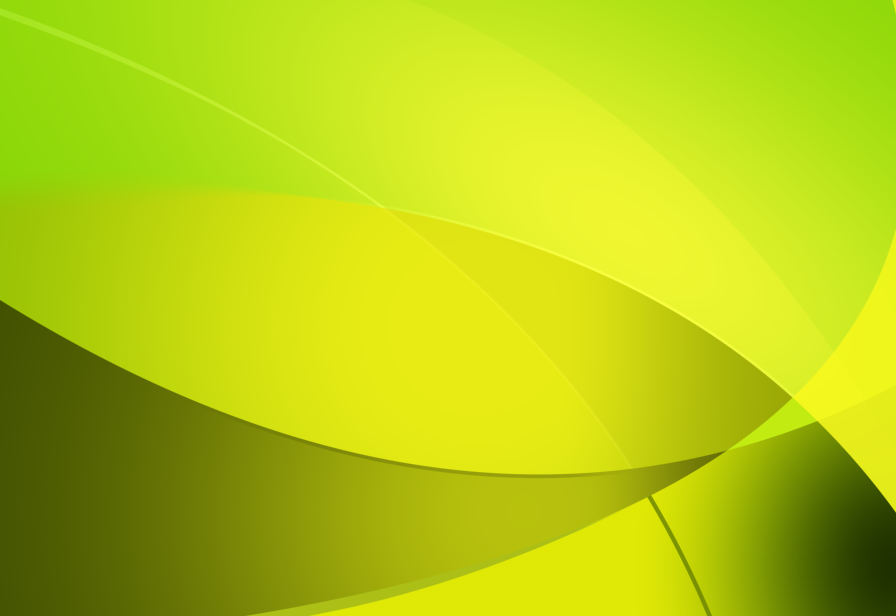
A WebGL 1 fragment shader for this background:

```glsl
precision highp float;
// Overlapping translucent lime and olive sheets bounded by sweeping parabolic arcs.
uniform vec2 u_resolution;

#define ASPECT 1.4545
#define LINE_WIDTH 0.0022
#define LINE_GLOW 0.13
#define FOLD_WIDTH 0.018
#define SHADOW_WIDTH 0.006
#define SHEET_TINT 0.97

const vec3 GREEN = vec3(0.52, 0.835, 0.02);
const vec3 LEMON = vec3(0.94, 0.965, 0.19);
const vec3 GOLD = vec3(0.91, 0.925, 0.08);
const vec3 LEAF = vec3(0.55, 0.74, 0.01);
const vec3 MOSS = vec3(0.62, 0.67, 0.02);
const vec3 OLIVE = vec3(0.72, 0.76, 0.05);
const vec3 DEEP_OLIVE = vec3(0.22, 0.28, 0.0);
const vec3 FOREST = vec3(0.12, 0.19, 0.0);
const vec3 LIME = vec3(0.76, 0.92, 0.07);
const vec3 SUN = vec3(1.0, 0.985, 0.1);

float cross2(vec2 a, vec2 b) {
  return a.x * b.y - a.y * b.x;
}

// Approximate signed distance to the parabola from a to c with control point b;
// negative on the concave side.
float arc(vec2 p, vec2 a, vec2 b, vec2 c) {
  vec2 ab = b - a, ac = c - a;
  float area = cross2(ab, ac);
  float v = cross2(p - a, ac) / area;
  float w = cross2(ab, p - a) / area;
  float u = 1.0 - v - w;
  vec2 gradV = vec2(ac.y, -ac.x) / area;
  vec2 gradW = vec2(-ab.y, ab.x) / area;
  vec2 grad = 2.0 * v * gradV - 4.0 * (u * gradW - w * (gradV + gradW));
  return (v * v - 4.0 * u * w) / length(grad);
}

float fill(float d, float blur) {
  return 1.0 - smoothstep(-blur, blur, d);
}

float stroke(float d, float width, float blur) {
  return 1.0 - smoothstep(width - blur, width + blur, abs(d));
}

float glow(vec2 offset, vec2 radius) {
  vec2 q = offset / radius;
  return exp(-dot(q, q));
}

// Upper sheet: a slanted lemon glow on green.
vec3 upperSheet(vec2 p, float inOuter) {
  vec2 q = p - vec2(1.02, 0.62);
  vec2 slanted = vec2(dot(q, vec2(0.84, -0.54)), dot(q, vec2(0.54, 0.84)));
  float light = glow(slanted, vec2(0.82, 0.38));
  return mix(GREEN, LEMON, light * mix(0.88, 1.0, inOuter));
}

// Central lens: gold core, leaf green to the left, moss at the right tip.
vec3 lensSheet(vec2 p) {
  float reach = length(p - vec2(0.777, 0.47));
  vec3 color = mix(GOLD, LEAF, smoothstep(0.1, 1.0, reach));
  return mix(color, MOSS, smoothstep(0.9, 1.35, p.x));
}

// Lower left sheet: olive, darkening to both ends.
vec3 oliveSheet(vec2 p) {
  float light = glow(p - vec2(0.85, 0.17), vec2(0.58));
  return mix(DEEP_OLIVE, OLIVE, light) * mix(1.0, 0.68, smoothstep(0.95, 1.2, p.x));
}

// Lower right sheet: gold falling into a dark corner.
vec3 cornerSheet(vec2 p) {
  float t = smoothstep(0.0, 0.44, length((p - vec2(ASPECT, 0.08)) * vec2(1.0, 0.8)));
  vec3 color = mix(FOREST, vec3(0.88, 0.91, 0.02), t);
  color.g += 0.22 * t * (1.0 - t);
  return color;
}

void main() {
  vec2 p = gl_FragCoord.xy / u_resolution * vec2(ASPECT, 1.0);
  float px = 0.8 / u_resolution.y;

  // Arcs shared by the sheets
  float thread = arc(p, vec2(0.0, 0.981), vec2(0.869, 0.676), vec2(1.152, 0.0));
  float outer = arc(p, vec2(0.663, 1.0), vec2(1.148, 0.811), vec2(1.455, 0.265));
  float crest = arc(p, vec2(0.284, 0.695), vec2(1.085, 0.678), vec2(1.455, 0.167));
  float bowl = arc(p, vec2(0.0, 0.513), vec2(0.784, 0.027), vec2(1.455, 0.375));
  float sweep = arc(p, vec2(0.398, 0.0), vec2(1.326, 0.153), vec2(1.455, 0.631));

  float inThread = fill(thread, px);
  float inOuter = fill(outer, px);
  float inCrest = fill(crest, px + 0.04 * (1.0 - smoothstep(0.1, 0.55, p.x)));
  float inBowl = fill(bowl, px);
  float inSweep = fill(sweep, px);

  // Sheets left of the sweep, with the bowl's shadow
  vec3 upper = upperSheet(p, inOuter);
  vec3 lens = lensSheet(p) * mix(SHEET_TINT, 1.0, inThread);
  vec3 olive = oliveSheet(p);
  float shadowSpan = smoothstep(0.25, 0.6, p.x) * (1.0 - smoothstep(0.9, 1.04, p.x));
  olive *= 1.0 - 0.17 * shadowSpan * fill(bowl - SHADOW_WIDTH, px);
  vec3 left = mix(olive, mix(upper, lens, inCrest), inBowl);

  // Sheets right of the sweep, with its pale fold
  vec3 sunny = mix(upper, SUN, 0.7) * mix(0.96, 1.0, inBowl);
  vec3 corner = cornerSheet(p);
  corner = mix(corner, vec3(0.4, 0.5, 0.0), 0.8 * stroke(thread, 1.6 * LINE_WIDTH, px));
  float foldWidth = FOLD_WIDTH * (1.0 - smoothstep(0.55, 1.1, p.x));
  float fold = fill(sweep - foldWidth, px) * smoothstep(0.0, 0.004, foldWidth);
  corner = mix(corner, vec3(0.67, 0.75, 0.09), fold);
  vec3 right = mix(sunny, mix(corner, LIME, inBowl), inCrest);
  vec3 color = mix(right, left, inSweep);

  // Fine highlights along the thread and the crest
  float threadWidth = LINE_WIDTH * (1.0 + 1.5 * (1.0 - smoothstep(0.0, 0.5, p.x)));
  float threadLight = stroke(thread, threadWidth, px) * mix(1.0, 0.35, inCrest) * inBowl;
  float crestLight = stroke(crest - LINE_WIDTH, LINE_WIDTH, px) * smoothstep(0.5, 0.75, p.x);
  color += LINE_GLOW * inSweep * (0.7 * threadLight + 0.5 * crestLight) * vec3(0.8, 0.5, 1.0);

  gl_FragColor = vec4(clamp(color, 0.0, 1.0), 1.0);
}
```
